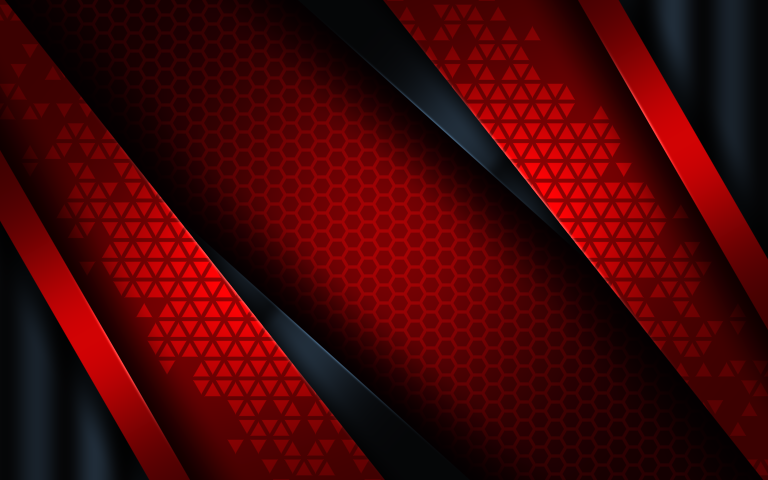
A WebGL 1 fragment shader for this background:

```glsl
precision highp float;
uniform vec2 u_resolution;

#define HEX_PITCH 0.0375
#define TRI_HEIGHT 0.0412
#define TRI_GAP 0.1
#define PANEL_EDGE -0.309
#define WEDGE_EDGE -0.2517
#define BAR_EDGE -0.5996
#define BAR_WIDTH 0.0735
#define STEEL_PERIOD 0.125
#define LIT_ALONG -0.13

const vec2 PANEL_NORMAL = vec2(0.784, 0.621);
const vec2 WEDGE_NORMAL = vec2(0.669, 0.743);
const vec2 BAR_NORMAL = vec2(0.8665, 0.499);
const vec3 RED = vec3(1.0, 0.012, 0.02);
const vec3 BLACK = vec3(0.02, 0.022, 0.027);
const vec3 SLATE = vec3(0.13, 0.18, 0.23);

float hash(vec3 p) {
  return fract(sin(dot(p, vec3(12.99, 78.23, 37.72))) * 4375.85);
}

// Coverage of the negative side of a distance
float cover(float d) {
  float px = 0.75 / u_resolution.y;
  return 1.0 - smoothstep(-px, px, d);
}

float bell(float x, float width) {
  return exp(-x * x / (width * width));
}

// Position measured along an edge with the given normal
float along(vec2 p, vec2 normal) {
  return dot(p, vec2(normal.y, -normal.x));
}

float hexLines(vec2 p) {
  vec2 cell = vec2(1.7320508, 1.0);
  p /= HEX_PITCH;
  vec2 a = mod(p, cell) - 0.5 * cell;
  vec2 b = mod(p - 0.5 * cell, cell) - 0.5 * cell;
  vec2 g = abs(dot(a, a) < dot(b, b) ? a : b);
  return smoothstep(0.37, 0.45, max(g.y, dot(g, vec2(0.866, 0.5))));
}

vec3 hexFloor(vec2 p, float edgeDist) {
  vec2 r = vec2(dot(p, PANEL_NORMAL) * 1.1, along(p, PANEL_NORMAL) * 0.82);
  float glow = exp(-dot(r, r) * 9.0);
  float light = 0.055 + 0.42 * glow + hexLines(p) * (0.075 + 0.1 * glow);
  return RED * light * smoothstep(-0.015, 0.15, edgeDist) + vec3(0.012, 0.0, 0.004);
}

// Scattered triangles, thinning away from the lit part
float triangles(vec2 p) {
  float slant = p.x * 0.866;
  vec3 k = vec3(p.y, slant + 0.5 * p.y, slant - 0.5 * p.y) / TRI_HEIGHT;
  vec3 id = floor(k);
  vec3 f = abs(fract(k) - 0.5);
  float inset = 0.5 - max(f.x, max(f.y, f.z));
  vec2 mid = TRI_HEIGHT * vec2((id.y + id.z + 1.0) * 0.577, id.x + 0.5);
  float depth = PANEL_EDGE - dot(mid, PANEL_NORMAL);
  float density = 0.45 + 0.8 * bell(along(mid, PANEL_NORMAL) - LIT_ALONG, 0.33);
  density *= 1.0 - smoothstep(0.11, 0.24, depth);
  return step(hash(id), density) * cover((TRI_GAP - inset) * TRI_HEIGHT);
}

vec3 panel(vec2 p, float d, float barDist) {
  float t = along(p, PANEL_NORMAL) - LIT_ALONG;
  float lit = bell(t, 0.3) * exp(d * 3.0);
  float base = 0.23 + 0.36 * lit;
  float light = base + triangles(p) * (0.1 + 0.36 * lit);
  light *= mix(0.2, 1.0, smoothstep(-0.01, 0.11, barDist));
  float rim = bell(d, 0.0035) * bell(t, 0.26);
  return RED * light + vec3(0.45, 0.35, 0.33) * rim;
}

vec3 wedge(vec2 p, float d, float panelDist) {
  float t = along(p, WEDGE_NORMAL);
  float fold = smoothstep(-0.09, -0.05, t);
  float sheen = fold * bell(t - 0.03, 0.13) + 0.55 * (1.0 - fold) * bell(t + 0.17, 0.08);
  vec3 col = mix(BLACK, SLATE, sheen) * smoothstep(-0.03, 0.04, panelDist);
  return col + vec3(0.17, 0.25, 0.32) * bell(d, 0.003) * bell(t - 0.08, 0.17);
}

vec3 bar(vec2 p, float d) {
  float t = along(p, BAR_NORMAL);
  float light = 0.22 + 0.6 * bell(t + 0.13, 0.24);
  float rim = bell(d, 0.0035) * bell(t + 0.06, 0.13);
  return RED * light + vec3(0.4, 0.32, 0.3) * rim;
}

vec3 steel(vec2 p, float barDist) {
  float wave = 0.5 + 0.5 * cos((p.x + 0.602) * 6.2832 / STEEL_PERIOD);
  vec3 col = mix(BLACK, SLATE, wave * mix(0.55, 0.95, smoothstep(-0.8, -0.6, p.x)));
  return col * mix(0.25, 1.0, smoothstep(0.0, 0.07, -barDist));
}

void main() {
  vec2 p = (gl_FragCoord.xy - 0.5 * u_resolution) / u_resolution.y;
  // Half-turn symmetry: both sides share one set of shapes
  vec2 s = dot(p, PANEL_NORMAL) > 0.0 ? -p : p;

  float panelDist = dot(s, PANEL_NORMAL) - PANEL_EDGE;
  float wedgeDist = dot(s, WEDGE_NORMAL) - WEDGE_EDGE;
  float barDist = dot(s, BAR_NORMAL) - BAR_EDGE;
  float steelDist = barDist + BAR_WIDTH;

  // Layers from the floor upward
  vec3 col = hexFloor(p, min(panelDist, wedgeDist));
  col = mix(col, wedge(s, wedgeDist, panelDist), cover(wedgeDist));
  col = mix(col, panel(s, panelDist, barDist), cover(panelDist));
  col = mix(col, bar(s, barDist), cover(barDist));
  col = mix(col, steel(s, steelDist), cover(steelDist));
  gl_FragColor = vec4(col, 1.0);
}
```
